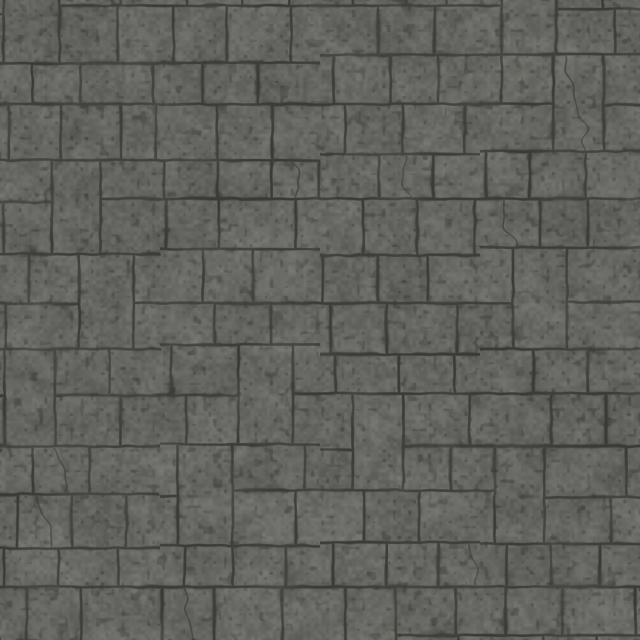
Write a WebGL 2 fragment shader that draws this texture.

```glsl
#version 300 es
precision highp float;

uniform vec2 u_resolution;
out vec4 fragColor;

const float ROWS = 13.2;          // courses per canvas height
const float PITCH = 0.25;         // spacing of the anchor stones
const float ANCHOR_WIDTH = 0.074;
const float STONE_WIDTH = 0.095;  // typical width of the filling stones
const float TALL_SHARE = 0.55;    // anchors that span two courses
const float JOINT_STEP = 0.22;    // height range of a joint, in courses
const float JOINT_CORE = 0.0007;
const float JOINT_EDGE = 0.0034;
const float WOBBLE = 0.0024;
const float CRACK_SHARE = 0.05;
const float STONE_GREY = 0.399;
const float JOINT_GREY = 0.225;
const vec3 TINT = vec3(0.003, 0.003, -0.015);

float hash(vec2 cell, float seed) {
    uvec3 v = uvec3(ivec3(floor(vec3(cell, seed) + 0.5)));
    v = v * 1664525u + 1013904223u;
    v.x += v.y * v.z; v.y += v.z * v.x; v.z += v.x * v.y;
    v ^= v >> 16u;
    v.x += v.y * v.z; v.y += v.z * v.x; v.z += v.x * v.y;
    return float(v.x >> 8u) / 16777216.0;
}

float noise(vec2 p, float seed) {
    vec2 c = floor(p), f = fract(p);
    f = f * f * (3.0 - 2.0 * f);
    return mix(mix(hash(c, seed), hash(c + vec2(1, 0), seed), f.x),
               mix(hash(c + vec2(0, 1), seed), hash(c + vec2(1, 1), seed), f.x), f.y);
}

// Anchor stone of a column in a course: left, right, first course, course count
vec4 anchor(float column, float row) {
    float stagger = floor(2.0 * hash(vec2(column, 0), 1.0));
    float pair = floor((row + stagger) / 2.0);
    bool tall = hash(vec2(column, pair), 2.0) < TALL_SHARE;
    vec2 key = vec2(column, tall ? pair : row + 500.0);
    float left = (column + 0.5 * hash(key, 3.0)) * PITCH;
    float right = left + ANCHOR_WIDTH + 0.016 * hash(key, 4.0);
    return vec4(left, right, tall ? pair * 2.0 - stagger : row, tall ? 2.0 : 1.0);
}

// Height of the joint below a course; it may step wherever a tall stone interrupts it
float jointHeight(float row, float x) {
    float column = floor(x / PITCH);
    for (int i = 0; i < 4; i++) {
        vec4 a = anchor(column, row);
        bool crosses = a.w > 1.5 && a.z < row - 0.5;
        if (crosses && x > 0.5 * (a.x + a.y)) break;
        column -= 1.0;
    }
    return row + JOINT_STEP * (hash(vec2(column, row), 5.0) - 0.5);
}

float splitAt(float i, float count, vec2 key) {
    bool inner = i > 0.5 && i < count - 0.5;
    return inner ? i + 0.4 * (hash(key + vec2(i * 64.0, 0), 6.0) - 0.5) : i;
}

// Finds the stone around p: bounds as left, bottom, right, top, and its id
vec4 findStone(vec2 p, out vec2 id) {
    float y = p.y * ROWS;
    float row = floor(y);
    if (y < jointHeight(row, p.x)) row -= 1.0;
    else if (y > jointHeight(row + 1.0, p.x)) row += 1.0;

    float column = floor(p.x / PITCH);
    if (p.x < anchor(column, row).x) column -= 1.0;
    vec4 a = anchor(column, row);
    vec2 sides = a.xy, courses = a.zw;
    id = vec2(column * 8.0, a.z);
    if (p.x > a.y) {
        // Divide the gap up to the next anchor
        float gap = anchor(column + 1.0, row).x - a.y;
        float count = max(1.0, floor(gap / STONE_WIDTH + 0.5));
        float t = (p.x - a.y) / gap * count;
        float i = clamp(floor(t), 0.0, count - 1.0);
        vec2 key = vec2(column, row);
        if (t < splitAt(i, count, key)) i -= 1.0;
        else if (t > splitAt(i + 1.0, count, key)) i += 1.0;
        sides = a.y + gap / count * vec2(splitAt(i, count, key), splitAt(i + 1.0, count, key));
        courses = vec2(row, 1.0);
        id = vec2(column * 8.0 + 1.0 + i, row);
    }
    float bottom = jointHeight(courses.x, p.x) / ROWS;
    float top = jointHeight(courses.x + courses.y, p.x) / ROWS;
    return vec4(sides.x, bottom, sides.y, top);
}

void main() {
    vec2 uv = gl_FragCoord.xy / u_resolution.y;
    vec2 p = uv + WOBBLE * (vec2(noise(uv * 55.0, 7.0), noise(uv * 55.0, 8.0)) - 0.5);
    vec2 id;
    vec4 stone = findStone(p, id);
    vec2 inset = min(p - stone.xy, stone.zw - p);
    float edge = min(inset.x, inset.y);

    // Mottled stone face with fine grain and pits
    float grey = STONE_GREY + 0.024 * (hash(id, 9.0) - 0.5);
    grey += 0.045 * (noise(uv * 24.0, 10.0) - 0.5);
    grey += 0.045 * (noise(uv * 75.0, 11.0) - 0.5);
    grey += 0.065 * (noise(uv * 170.0, 12.0) - 0.5);
    grey -= 0.065 * smoothstep(0.7, 0.92, noise(uv * 125.0, 13.0));

    // Worn rims and uneven dark joints
    float wear = smoothstep(0.45, 0.8, noise(uv * 30.0, 14.0));
    grey -= 0.035 * wear * (1.0 - smoothstep(0.002, 0.009, edge));
    float depth = mix(0.6, 1.05, noise(uv * 16.0, 15.0));
    float joint = 1.0 - smoothstep(JOINT_CORE, JOINT_EDGE + 0.0012 * wear, edge);

    // Occasional slanted crack
    vec2 fromCentre = p - 0.5 * (stone.xy + stone.zw);
    float bend = 0.02 * (noise(vec2(p.y * 45.0, id.x), 16.0) - 0.5);
    float crack = abs(fromCentre.x + 0.2 * fromCentre.y + bend);
    float cracked = step(hash(id, 17.0), CRACK_SHARE);
    joint = max(joint, 0.7 * cracked * (1.0 - smoothstep(0.0003, 0.0025, crack)));

    grey = mix(grey, JOINT_GREY, clamp(joint * depth, 0.0, 1.0));
    fragColor = vec4(grey + TINT, 1.0);
}
```
